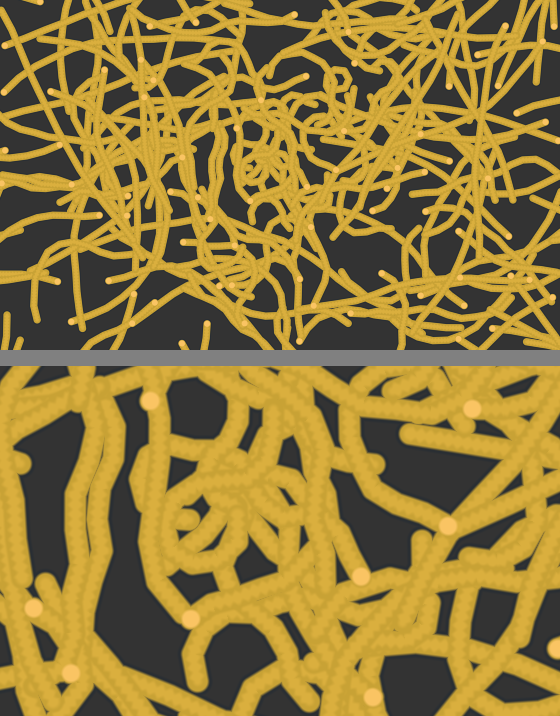
Top, the full canvas; bottom, a detail of the centre.
Reproduce this pattern procedurally as a WebGL 2 fragment shader.

```glsl
#version 300 es
precision highp float;
precision highp int;
// A tangle of golden strands on charcoal, some tipped with a bright bead.
// Each strand is a random walk from a jittered grid cell, drawn as capsules;
// walks are short and kinked near the centre, long and gently bent outside.

uniform vec2 u_resolution;
out vec4 outColor;

const ivec2 GRID = ivec2(15, 10);
const int STEPS = 12;
const float RADIUS = 0.0104;
const float BEAD_RADIUS = 0.0085;
const float SOFTNESS = 0.0018;
const float RIPPLE_PERIOD = 0.009;

const vec3 CHARCOAL = vec3(0.20, 0.20, 0.20);
const vec3 RIM = vec3(0.16, 0.18, 0.20);
const vec3 GOLD = vec3(0.785, 0.635, 0.207);
const vec3 CORE = vec3(0.855, 0.685, 0.243);
const vec3 BEAD = vec3(0.98, 0.77, 0.39);

// Integer hash to [0, 1)
float hash(uint n) {
    n = n * 747796405u + 2891336453u;
    n = ((n >> ((n >> 28u) + 4u)) ^ n) * 277803737u;
    n = (n >> 22u) ^ n;
    return float(n >> 8u) / 16777216.0;
}

// Distance to a segment (x) and fraction along it (y)
vec2 segment(vec2 p, vec2 start, vec2 span) {
    vec2 toPoint = p - start;
    float along = clamp(dot(toPoint, span) / dot(span, span), 0.0, 1.0);
    return vec2(length(toPoint - span * along), along);
}

// Nearest distance to a walked strand (x) and length along it (y)
vec2 strand(vec2 p, vec2 start, vec2 heading, float stride, float spread, uint seed) {
    vec2 nearest = vec2(10.0, 0.0);
    float bend = (hash(seed) - 0.5) * 0.22;
    float turn = 0.0;
    for (int i = 0; i < STEPS; i++) {
        vec2 span = heading * stride;
        vec2 hit = segment(p, start, span);
        if (hit.x < nearest.x) {
            nearest = vec2(hit.x, (float(i) + hit.y) * stride);
        }
        start += span;
        turn = 0.5 * turn + spread * (hash(seed + uint(i) + 1u) - 0.5);
        heading = normalize(heading + vec2(-heading.y, heading.x) * (turn + bend));
    }
    return nearest;
}

// Soft disc or tube coverage
float cover(float dist, float radius) {
    return 1.0 - smoothstep(radius - SOFTNESS, radius + SOFTNESS, dist);
}

// Gold with a paler, finely rippled core
vec3 strandColor(vec2 hit) {
    float ripple = cos(hit.y * 6.2832 / RIPPLE_PERIOD);
    float core = 1.0 - smoothstep(0.25, 0.75, hit.x / RADIUS + 0.14 * ripple);
    return mix(GOLD, CORE, core);
}

void main() {
    vec2 p = gl_FragCoord.xy / u_resolution.y;
    vec2 canvas = vec2(u_resolution.x / u_resolution.y, 1.0);
    vec3 gold = GOLD;
    float nearest = 10.0;
    float nearestBead = 10.0;

    for (int i = 0; i < GRID.x * GRID.y; i++) {
        // Starting point, scattered over the canvas
        uint seed = uint(i) * 64u + 17u;
        vec2 cell = vec2(i % GRID.x, i / GRID.x);
        vec2 jitter = vec2(hash(seed + 40u), hash(seed + 41u));
        vec2 start = (cell + jitter) / vec2(GRID) * canvas;
        vec2 outward = start - 0.5 * canvas;
        float away = length(outward);
        float stride = 0.019 + 0.048 * away;

        // Beads sit on under half of the strand tips
        float tip = distance(p, start);
        if (hash(seed + 42u) < 0.43) nearestBead = min(nearestBead, tip);
        if (tip > stride * float(STEPS) + 2.0 * RADIUS) continue;

        // Headings lean along the radius, inward or outward
        float side = hash(seed + 43u) < 0.5 ? -1.0 : 1.0;
        float angle = atan(outward.y * side, outward.x * side);
        angle += (hash(seed + 44u) - 0.5) * 2.4;
        float spread = mix(1.7, 0.26, smoothstep(0.1, 0.7, away));
        vec2 heading = vec2(cos(angle), sin(angle));
        vec2 hit = strand(p, start, heading, stride, spread, seed);

        gold = mix(gold, strandColor(hit), cover(hit.x, RADIUS));
        nearest = min(nearest, hit.x);
    }

    // Ground with a faint dark rim, then strands, then beads
    float rim = 1.0 - smoothstep(0.002, 0.005, nearest - RADIUS);
    vec3 color = mix(CHARCOAL, RIM, rim);
    color = mix(color, gold, cover(nearest, RADIUS));
    color = mix(color, BEAD, cover(nearestBead, BEAD_RADIUS));
    outColor = vec4(color, 1.0);
}
```
